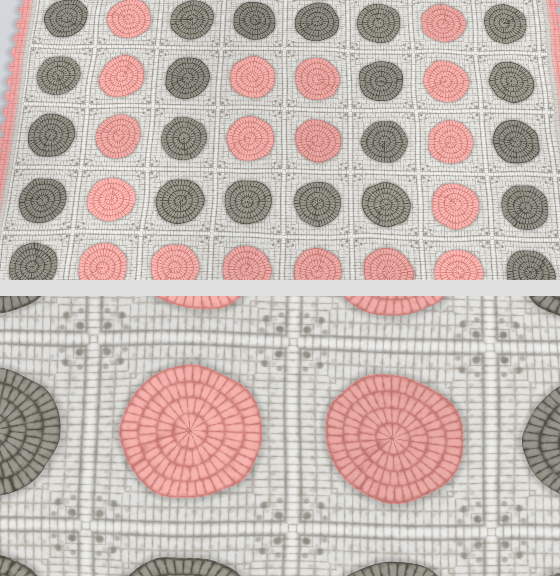
Top: the whole. Bottom: its middle third, enlarged.
This pattern is drawn by a Shadertoy shader. Its source:

```glsl
float hash(vec2 p) {
    vec3 q = fract(p.xyx * 0.1031);
    q += dot(q, q.yzx + 33.33);
    return fract((q.x + q.y) * q.z);
}

float noise(vec2 p) {
    vec2 i = floor(p), f = fract(p);
    f = f * f * (3.0 - 2.0 * f);
    return mix(mix(hash(i), hash(i + vec2(1, 0)), f.x),
               mix(hash(i + vec2(0, 1)), hash(i + vec2(1, 1)), f.x), f.y);
}

float fuzz(vec2 p) {
    return 0.5 * noise(p) + 0.3 * noise(p * 2.1 + 17.0) + 0.2 * noise(p * 4.3 + 41.0);
}

// Blanket seen slightly from below: x counts columns, y counts rows downward
vec2 blanketGrid(vec2 p) {
    float depth = 0.9245 - p.y - 0.015 * (p.x - 1.0);
    return vec2(4.0 + (p.x - 1.133) / (0.224 + 0.0337 * depth),
                depth / (0.2005 + 0.024 * depth));
}

// Brightness of one rounded stitch, both coordinates in stitches
float stitch(vec2 s) {
    vec2 f = abs(fract(s) - 0.5) * 2.0;
    return (1.0 - f.x * f.x * f.x) * (1.0 - pow(f.y, 4.0));
}

float hole(vec2 p, vec2 centre, float radius) {
    return 1.0 - smoothstep(radius * 0.4, radius * 1.5, length(p - centre));
}

vec3 whiteSquare(vec2 p, vec2 id) {
    vec2 a = abs(p);
    float m = max(a.x, a.y);
    float along = a.x > a.y ? p.y : p.x;
    float grain = fuzz((p + id) * 38.0);
    float light = 0.5 * stitch(vec2(along * 25.0, m * 13.0)) + 0.5 * grain;
    vec3 col = mix(vec3(0.67, 0.65, 0.61), vec3(0.89, 0.89, 0.88), smoothstep(0.0, 0.8, light));

    // Joining seam: a pale ridge between two shaded grooves
    col *= 1.0 - 0.13 * (1.0 - smoothstep(0.0, 0.018, abs(m - 0.465)));
    col += 0.04 * smoothstep(0.475, 0.495, m);

    // Eyelets at the corners, and faint ones along the sides
    float gap = hole(a, vec2(0.43), 0.021) + 0.8 * hole(a, vec2(0.36, 0.375), 0.018);
    gap += 0.6 * (hole(a, vec2(0.435, 0.35), 0.015) + hole(a, vec2(0.34, 0.44), 0.015));
    float side = abs(fract(along * 12.0) - 0.5) / 12.0;
    gap += 0.25 * hole(vec2(side, m), vec2(0.0, 0.405), 0.013);
    col = mix(col, vec3(0.47, 0.45, 0.41), min(gap, 1.0) * (0.5 + 0.45 * grain));
    return col;
}

vec3 crochetDisc(vec2 p, float r, vec2 id, bool pink) {
    float ring = floor(r / 0.085);
    float turn = atan(p.y, p.x) / 6.28318 + 0.5 + hash(id + 5.0);
    float light = stitch(vec2(turn * 11.0 * (ring + 1.0), r / 0.085));
    light = 0.6 * light + 0.5 * fuzz((p + id) * 42.0);

    // Chain where every round starts
    float start = abs(fract(turn + 0.03 * ring) - 0.5) * r * 6.28;
    light -= 0.22 * (1.0 - smoothstep(0.005, 0.025, start));
    light = smoothstep(0.05, 0.9, light);
    vec3 col = pink ? mix(vec3(0.77, 0.46, 0.44), vec3(0.96, 0.70, 0.68), light)
                    : mix(vec3(0.29, 0.28, 0.24), vec3(0.60, 0.60, 0.56), light);
    return col * (0.96 + 0.08 * hash(id + 9.0));
}

void mainImage(out vec4 fragColor, in vec2 fragCoord) {
    vec2 uv = fragCoord / iResolution.y;
    float px = 5.0 / iResolution.y;
    vec2 g = blanketGrid(uv);
    g += 0.045 * (vec2(noise(g * 1.7), noise(g * 1.7 + 31.0)) - 0.5);
    vec2 id = floor(g + 0.5);
    vec2 p = g - id;

    // Alternating colours in nested frames around the middle squares
    vec2 away = abs(id - vec2(3.5, 1.5)) - 0.5;
    bool pink = mod(max(away.x, away.y), 2.0) < 0.5;

    vec3 col = whiteSquare(p, id);
    vec2 q = p - 0.025 * (vec2(hash(id), hash(id + 3.0)) - 0.5);
    float r = length(q) * (1.0 + 0.09 * (noise(q * 7.0 + id * 13.0) - 0.5));
    float radius = 0.338 + 0.014 * hash(id + 7.0);
    col *= 1.0 - 0.17 * (1.0 - smoothstep(radius, radius + 0.045, r));
    float disc = 1.0 - smoothstep(radius - px * 0.5, radius + px * 0.5, r);
    col = mix(col, crochetDisc(q, r, id, pink), disc);

    // Plain white margin, then the pink scalloped border
    float across = abs(g.x - 3.56);
    float weave = 0.5 * stitch(vec2(g.y * 24.0, across * 15.0)) + 0.5 * fuzz(g * 38.0);
    vec3 margin = mix(vec3(0.70, 0.68, 0.65), vec3(0.88, 0.87, 0.86), weave);
    col = mix(col, margin, smoothstep(4.05, 4.07, across));
    vec3 trim = mix(vec3(0.82, 0.50, 0.49), vec3(0.98, 0.73, 0.72), weave);
    col = mix(col, trim, smoothstep(4.10, 4.19, across));
    float rim = 4.26 + 0.075 * abs(sin(12.566 * g.y));

    // Pale table beside the blanket
    vec3 table = vec3(0.82, 0.83, 0.85) + 0.02 * (fuzz(uv * 12.0) - 0.5);
    table *= 0.86 + 0.14 * smoothstep(0.0, 0.14, across - rim);
    col = mix(col, table, smoothstep(-px * 0.5, px * 0.5, across - rim));

    // Uneven daylight over the folds
    col *= 0.96 + 0.08 * noise(uv * 2.5 + 4.0);
    fragColor = vec4(col, 1.0);
}
```
